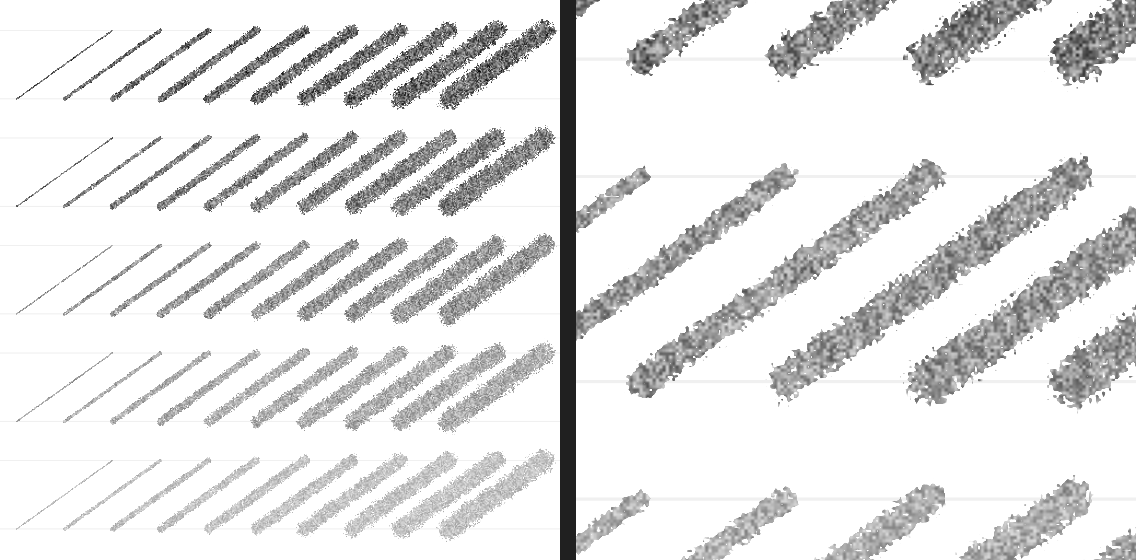
Left: the whole. Right: its middle third, enlarged.
Give the GLSL for this pattern, as a WebGL 1 fragment shader.

```glsl
precision highp float;

uniform vec2 u_resolution;

#define COLUMNS 10.0
#define ROWS 5.0
#define PITCH vec2(0.0857, 0.192)
#define FIRST_START vec2(0.030, 0.0555)
#define STROKE_SPAN vec2(0.1706, 0.1221)
#define THINNEST 0.0018
#define WIDTH_STEP 0.0024
#define GUIDE_WIDTH 0.0019
#define GUIDE_INK 0.06
#define GRAINS 512.0
#define INK_LIGHT 0.36
#define INK_DARK 0.90

float hash(vec2 cell) {
  return fract(sin(dot(cell, vec2(12.9898, 78.233))) * 43758.5453);
}

float valueNoise(vec2 p) {
  vec2 cell = floor(p);
  vec2 f = fract(p);
  f = f * f * (3.0 - 2.0 * f);
  float low = mix(hash(cell), hash(cell + vec2(1.0, 0.0)), f.x);
  float high = mix(hash(cell + vec2(0.0, 1.0)), hash(cell + 1.0), f.x);
  return mix(low, high, f.y);
}

float segmentDistance(vec2 p, vec2 span) {
  float t = clamp(dot(p, span) / dot(span, span), 0.0, 1.0);
  return length(p - span * t);
}

// Horizontal rules at the foot and head of every row
float guideInk(float y, float pixel) {
  float d = min(abs(y), abs(y - STROKE_SPAN.y));
  float halfWidth = 0.5 * GUIDE_WIDTH;
  float blur = 0.5 * pixel;
  return GUIDE_INK * (1.0 - smoothstep(halfWidth - blur, halfWidth + blur, d));
}

// Dense core that dissolves into scattered grains
float strokeInk(vec2 local, vec2 p, float column, float strength, float pixel) {
  float radius = THINNEST + WIDTH_STEP * column;
  float clump = valueNoise(p * 85.0 + 17.0);
  float edge = radius * (0.92 + 0.16 * clump);
  float d = segmentDistance(local, STROKE_SPAN);
  float density = 1.0 - smoothstep(0.42 * edge, max(1.12 * edge, pixel), d);
  density *= 0.86 + 0.12 * clump;

  vec2 grain = p * GRAINS - 0.5;
  float coverage = smoothstep(-0.06, 0.06, density - valueNoise(grain + 31.0));
  coverage *= step(0.001, density);
  float tone = mix(0.28, 1.0, valueNoise(grain + vec2(211.0, 97.0)));
  return strength * coverage * tone * (0.88 + 0.24 * clump);
}

void main() {
  vec2 p = gl_FragCoord.xy / u_resolution;
  float pixel = 1.0 / u_resolution.y;

  // Row: strokes darken and guides repeat upwards
  float margin = 0.5 * (PITCH.y - STROKE_SPAN.y);
  float row = clamp(floor((p.y - FIRST_START.y + margin) / PITCH.y), 0.0, ROWS - 1.0);
  vec2 local = p - FIRST_START - vec2(0.0, row * PITCH.y);

  // Column: nearest slanted stroke
  float rise = clamp(local.y / STROKE_SPAN.y, 0.0, 1.0);
  float column = floor((local.x - STROKE_SPAN.x * rise) / PITCH.x + 0.5);
  column = clamp(column, 0.0, COLUMNS - 1.0);
  local.x -= column * PITCH.x;

  float strength = mix(INK_LIGHT, INK_DARK, row / (ROWS - 1.0));
  float ink = strokeInk(local, p, column, strength, pixel);
  ink = max(ink, guideInk(local.y, pixel));

  gl_FragColor = vec4(vec3(1.0 - clamp(ink, 0.0, 1.0)), 1.0);
}
```
